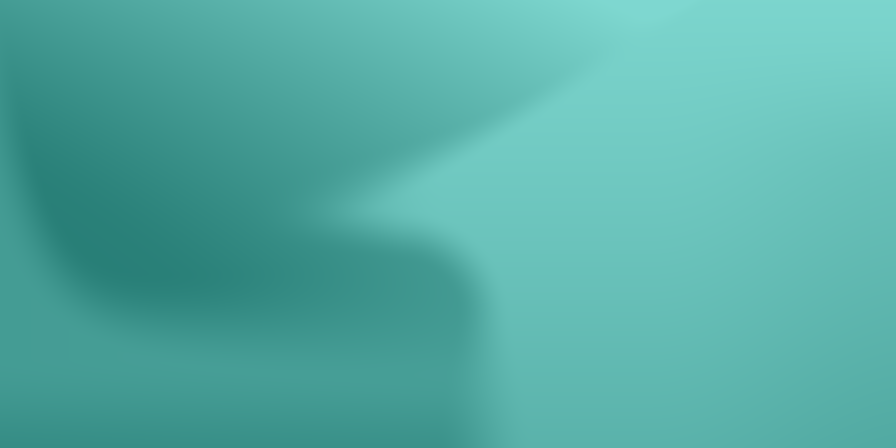
Give the GLSL for this background, as a Shadertoy shader.

```glsl
#define SHADOW_COLOR vec3(0.155, 0.495, 0.465)
#define LIGHT_COLOR vec3(0.495, 0.845, 0.815)
#define SHADOW_CENTER vec2(0.29, 0.48)
#define LOBE_CORNER vec2(1.08, 0.475)
#define LOBE_RADIUS 0.18
#define RIDGE_POINT vec2(0.99, 0.66)

// Signed height above the rising ridge, positive above it.
float ridgeDistance(vec2 p) {
    float x = p.x - RIDGE_POINT.x;
    float slope = 0.47 + 0.6 * x;
    float height = RIDGE_POINT.y + 0.47 * x + 0.3 * x * x;
    return (p.y - height) / sqrt(1.0 + slope * slope);
}

// Quadrant with a rounded upper right corner, negative inside.
float lobeDistance(vec2 p) {
    p.y -= 0.12 * max(0.9 - p.x, 0.0);
    vec2 q = p - LOBE_CORNER + LOBE_RADIUS;
    return length(max(q, 0.0)) + min(max(q.x, q.y), 0.0) - LOBE_RADIUS;
}

// Signed height above the bowl that holds the deep shadow.
float bowlDistance(vec2 p) {
    float decay = 0.5 * exp(-p.x / 0.09);
    float slope = decay / 0.09;
    return (p.y - 0.28 - decay) / sqrt(1.0 + slope * slope);
}

float upperTone(vec2 p) {
    vec2 d = p - SHADOW_CENTER;
    float tone = 0.5 * d.x + 0.7 * d.y + 0.4 * d.y * d.y;
    // Soft floor keeps the darkest area smooth.
    return 0.5 * (tone + sqrt(tone * tone + 0.003));
}

float lowerTone(vec2 p) {
    float floorShade = 0.2 * (1.0 - smoothstep(-0.06, 0.2, p.y));
    return 0.36 + 0.06 * (p.x - 0.5) - floorShade;
}

float lightTone(vec2 p) {
    float tone = 0.58 + 0.44 * p.y - 0.05 * p.y * p.y;
    float sideShade = smoothstep(1.45, 2.05, p.x) * (1.0 - smoothstep(0.6, 0.95, p.y));
    return tone - 0.1 * sideShade;
}

void mainImage(out vec4 fragColor, in vec2 fragCoord) {
    vec2 p = fragCoord / iResolution.y;

    // Deep shadow resting in the bowl.
    float bowlBlur = 0.055 + 0.13 * min(p.x, 1.0);
    float inBowl = smoothstep(-bowlBlur, bowlBlur, bowlDistance(p));
    float tone = mix(lowerTone(p), upperTone(p), inBowl);

    // Bright wedge between the ridge and the lower lobe.
    float ridgeBlur = mix(0.075, 0.035, smoothstep(0.7, 1.2, p.x));
    float belowRidge = 1.0 - smoothstep(-ridgeBlur, ridgeBlur, ridgeDistance(p));
    float lobeBlur = mix(0.11, 0.06, smoothstep(0.0, 0.35, p.y));
    float outsideLobe = smoothstep(-lobeBlur, lobeBlur, lobeDistance(p));
    float wedgeFade = smoothstep(0.53, 1.0, p.x);
    tone = mix(tone, lightTone(p), belowRidge * outsideLobe * wedgeFade);

    fragColor = vec4(mix(SHADOW_COLOR, LIGHT_COLOR, clamp(tone, 0.0, 1.0)), 1.0);
}
```
